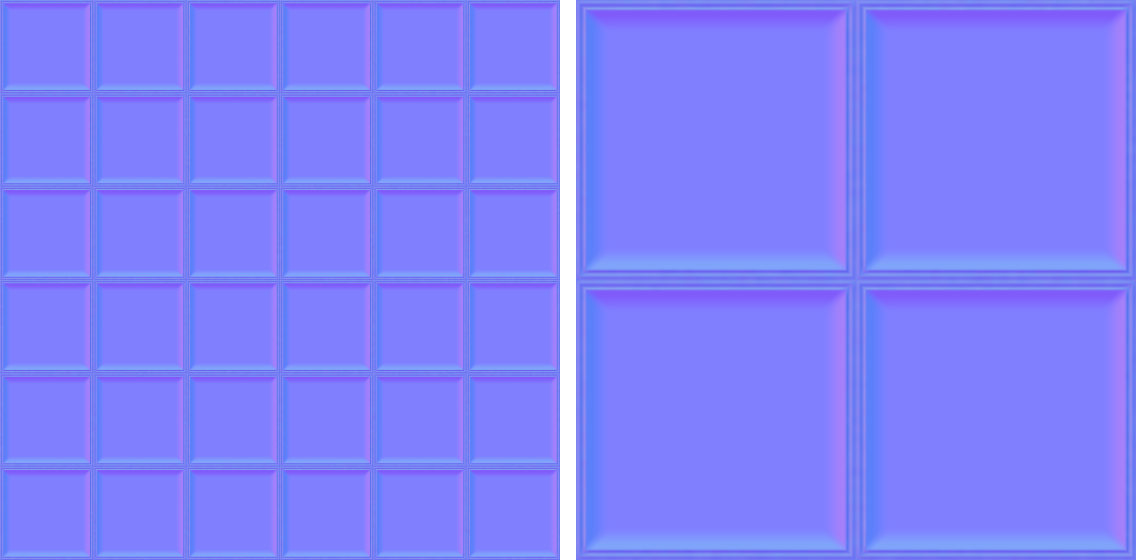
Left, the full canvas; right, a detail of the centre.
Reproduce this texture map procedurally as a three.js fragment shader.

```glsl
// Tangent-space normal map of a grid of bevelled square tiles with finely ridged joints.
#define TILES 6.0          // repeats across and up
#define JOINT 0.037        // half joint width, in cells
#define BEVEL 0.086        // bevel width, in cells
#define BEVEL_TILT 0.29    // steepest slope of the bevel
#define RIDGES 1.5         // ridge periods in half a joint
#define RIDGE_TILT 0.25    // steepest slope of the ridges
#define MITRE 0.03         // softness of the corner mitre
#define EDGE_SOFT 0.007    // softness of the tile outline
#define GRAIN_CELLS 192.0  // wear noise cells over the canvas
#define GRAIN_TILT 0.06    // slope of the wear in the joints
#define JOINT_TINT vec3(0.93, 1.0, 0.95)

varying vec2 vUv;

const float TAU = 6.2831853;

float hash(vec2 p) {
  return fract(sin(dot(p, vec2(127.1, 311.7))) * 43758.5453);
}

// Value noise that wraps over the canvas.
float wrappedNoise(vec2 uv, vec2 offset) {
  vec2 p = uv * GRAIN_CELLS;
  vec2 cell = floor(p);
  vec2 f = fract(p);
  f = f * f * (3.0 - 2.0 * f);
  vec2 lo = mod(cell, GRAIN_CELLS) + offset;
  vec2 hi = mod(cell + 1.0, GRAIN_CELLS) + offset;
  float bottom = mix(hash(lo), hash(vec2(hi.x, lo.y)), f.x);
  float top = mix(hash(vec2(lo.x, hi.y)), hash(hi), f.x);
  return mix(bottom, top, f.y);
}

// Outward slope of the tile rim, fading towards its flat face.
float bevelTilt(float border) {
  return BEVEL_TILT * (1.0 - smoothstep(0.1, 1.0, (border - JOINT) / BEVEL));
}

// Outward slope of the joint ridges, strongest beside the tile.
float ridgeTilt(float border) {
  float across = min(border / JOINT, 1.0);
  return RIDGE_TILT * mix(0.4, 1.0, across) * sin(TAU * RIDGES * (across - 1.0));
}

void main() {
  // Distance to the nearest cell border, and the direction towards it
  vec2 local = fract(vUv * TILES) - 0.5;
  vec2 border = 0.5 - abs(local);
  vec2 outward = sign(local) * vec2(1.0, -1.0);
  float nearest = min(border.x, border.y);
  float inTile = smoothstep(JOINT - EDGE_SOFT, JOINT + EDGE_SOFT, nearest);

  // Bevel mitred at the corners; ridges lean diagonally as well
  float sideways = smoothstep(-MITRE, MITRE, border.y - border.x);
  vec2 facing = outward * vec2(sideways, 1.0 - sideways);
  vec2 bevel = facing * bevelTilt(nearest);
  vec2 ridges = (facing + 0.4 * facing.yx) * ridgeTilt(nearest);

  // Wear in the joints only
  vec2 grain = vec2(wrappedNoise(vUv, vec2(0.0)), wrappedNoise(vUv, vec2(37.0, 91.0)));
  ridges += (grain - 0.5) * GRAIN_TILT;

  // Encode the unit normal as colour
  vec2 tilt = mix(ridges, bevel, inTile);
  vec3 normal = vec3(tilt, sqrt(max(0.0, 1.0 - dot(tilt, tilt))));
  vec3 color = normal * 0.5 + 0.5;
  gl_FragColor = vec4(color * mix(JOINT_TINT, vec3(1.0), inTile), 1.0);
}
```
